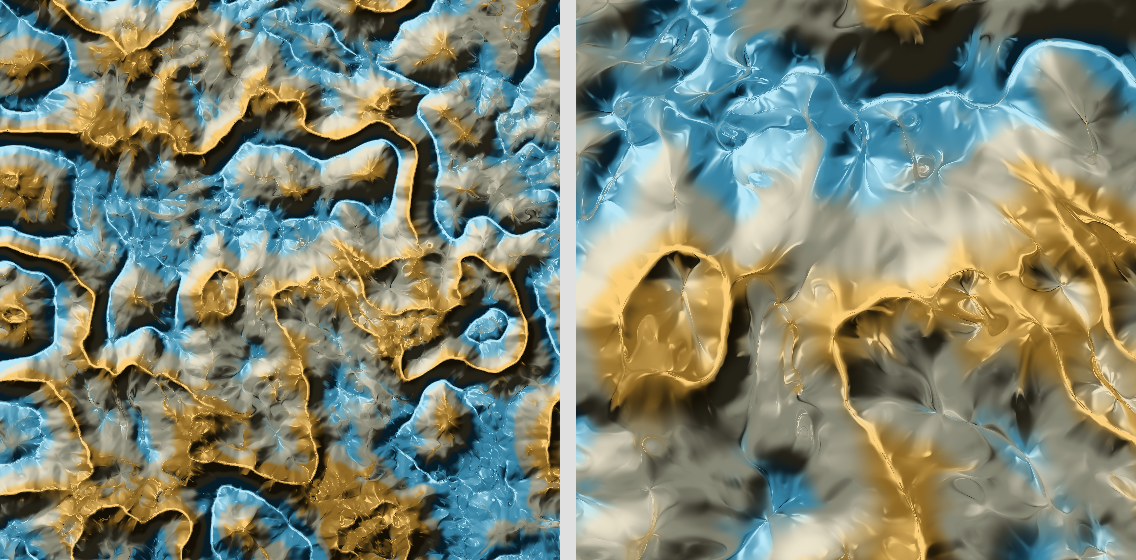
Left: the whole. Right: its middle third, enlarged.
Write a WebGL 2 fragment shader that draws this texture.

```glsl
#version 300 es
precision highp float;

uniform vec2 u_resolution;
out vec4 fragColor;

float hash(vec2 p) {
  return fract(sin(dot(p, vec2(127.1, 311.7))) * 43758.5453);
}

float noise(vec2 p) {
  vec2 i = floor(p), f = fract(p);
  f = f * f * f * (f * (f * 6.0 - 15.0) + 10.0);
  return mix(mix(hash(i), hash(i + vec2(1, 0)), f.x),
             mix(hash(i + vec2(0, 1)), hash(i + vec2(1, 1)), f.x), f.y);
}

float fbm(vec2 p) {
  float sum = 0.0, amp = 1.0;
  for (int i = 0; i < 4; i++) {
    sum += amp * noise(p);
    p = mat2(1.6, 1.2, -1.2, 1.6) * p + 7.3;
    amp *= 0.42;
  }
  return sum;
}

// Folded noise: sharp ridges at +1 and sharp valleys at -1
float foldedLand(vec2 p) {
  p += 0.05 * (vec2(noise(p * 6.0 + 3.1), noise(p * 6.0 + 41.7)) - 0.5);
  return asin(0.995 * sin(10.0 * fbm(p * 4.6 + 11.0))) * 0.64;
}

// Blended waves across the slope, returned as a unit phasor
vec2 gullyWave(vec2 p, vec2 side) {
  vec2 cell = floor(p), sum = vec2(0);
  for (int y = -1; y <= 1; y++)
  for (int x = -1; x <= 1; x++) {
    vec2 id = cell + vec2(x, y);
    vec2 d = p - id - 0.25 - 0.5 * vec2(hash(id), hash(id + 57.3));
    float weight = max(0.0, 1.0 - dot(d, d) / 1.5);
    float phase = 6.2832 * dot(d, side);
    sum += weight * weight * weight * vec2(cos(phase), sin(phase));
  }
  return sum / (length(sum) + 0.06);
}

// Land cut by gullies that branch at each finer scale
float height(vec2 p, vec2 slope) {
  float h = foldedLand(p), amp = 0.32, freq = 7.0;
  for (int i = 0; i < 4; i++) {
    vec2 side = vec2(-slope.y, slope.x) / (length(slope) + 0.12);
    vec2 wave = gullyWave(p * freq, side);
    h += amp * 0.64 * asin(clamp(wave.x, -0.995, 0.995));
    slope -= 0.65 * side * wave.y;
    amp *= 0.4;
    freq *= 2.0;
  }
  return h;
}

vec3 ramp(float l, vec3 dark, vec3 mid, vec3 light) {
  return mix(mix(dark, mid, smoothstep(0.0, 0.5, l)), light, smoothstep(0.5, 1.05, l));
}

void main() {
  vec2 p = gl_FragCoord.xy / u_resolution.y;

  // Direction of the broad slope
  vec2 s = vec2(0.004, 0.0);
  vec2 slope = 0.07 / 0.008 * vec2(foldedLand(p + s.xy) - foldedLand(p - s.xy),
                                   foldedLand(p + s.yx) - foldedLand(p - s.yx));

  // Local gradient and curvature
  vec2 e = vec2(0.003, 0.0);
  float c = height(p, slope);
  float east = height(p + e.xy, slope), west = height(p - e.xy, slope);
  float north = height(p + e.yx, slope), south = height(p - e.yx, slope);
  vec2 grad = vec2(east - west, north - south) / (2.0 * e.x);
  float crease = (4.0 * c - east - west - north - south) / e.x;

  // Relief light, darker on steep ground, bright along creases
  float light = 0.56 - 0.014 * dot(grad, normalize(vec2(-0.6, 0.8)));
  light -= 0.007 * length(grad);
  light += 0.45 * smoothstep(5.0, 38.0, abs(crease)) * smoothstep(0.1, 0.7, abs(c));
  light += 0.16 * (fbm(p * 14.0) - 0.83);

  // Warm heights, cool valleys, pale plains between
  float plain = smoothstep(0.45, 0.75, noise(p * 2.6 + 5.0));
  float level = c * mix(1.0, 0.5, plain) + 0.15 * (noise(p * 9.0) - 0.5);
  light += 0.1 * plain;
  vec3 warm = ramp(light, vec3(0.08, 0.06, 0.02), vec3(0.56, 0.41, 0.14), vec3(0.98, 0.81, 0.47));
  vec3 pale = ramp(light, vec3(0.14, 0.13, 0.09), vec3(0.53, 0.53, 0.46), vec3(0.92, 0.89, 0.80));
  vec3 cool = ramp(light, vec3(0.02, 0.11, 0.16), vec3(0.21, 0.52, 0.65), vec3(0.72, 0.91, 0.97));
  vec3 color = mix(pale, warm, smoothstep(0.12, 0.42, level));
  color = mix(color, cool, smoothstep(0.1, 0.4, -level));

  fragColor = vec4(color, 1.0);
}
```
